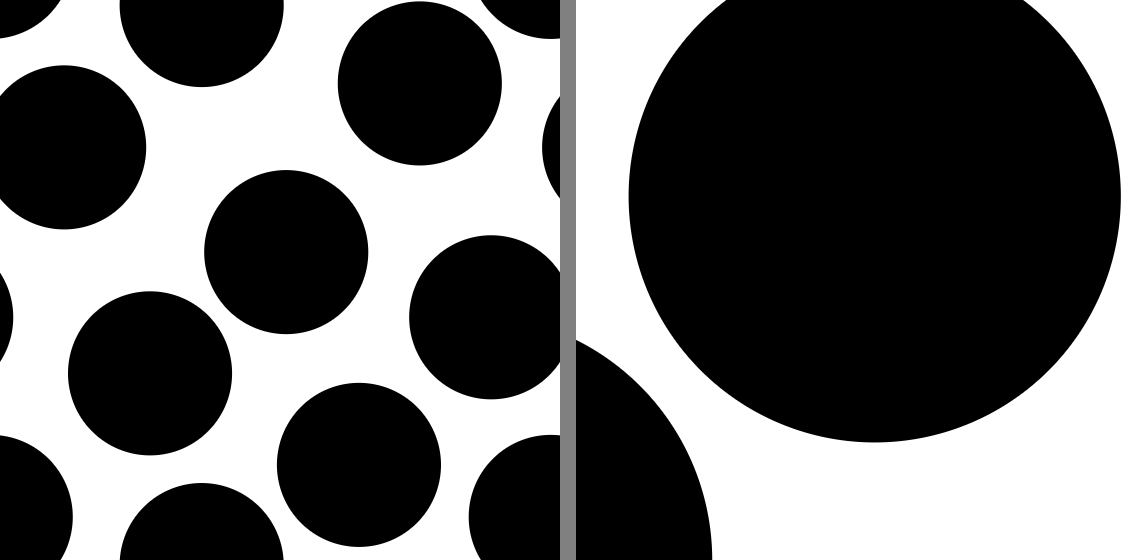
Left, the full canvas; right, a detail of the centre.
A Shadertoy shader for this pattern:

```glsl
// Permutation hash on the integers modulo 289
float permute(float n) {
    return mod((34.0 * n + 1.0) * n, 289.0);
}

// Two values in -0.5..0.5 for each dot
vec2 jitter(float n) {
    float first = permute(n);
    return vec2(permute(first), first) / 289.0 - 0.5;
}

// Shortest offset between two points on the wrapping unit tile
vec2 wrapOffset(vec2 offset) {
    return fract(offset + 0.5) - 0.5;
}

void mainImage(out vec4 fragColor, in vec2 fragCoord) {
    vec2 uv = fragCoord / iResolution.xy;

    // Distance to the nearest dot of a slanted lattice, slightly scattered
    float dist = 1.0;
    for (int i = 1; i <= 8; i++) {
        float n = float(i);
        vec2 center = vec2(0.0, 0.0815) + n * vec2(0.125, -0.375)
                    + jitter(n) * vec2(0.04, -0.08);
        dist = min(dist, length(wrapOffset(uv - center)) - 0.1465);
    }

    // Black dots on white, with an edge one pixel wide
    float paper = clamp(dist * iResolution.y + 0.5, 0.0, 1.0);
    fragColor = vec4(vec3(paper), 1.0);
}
```
